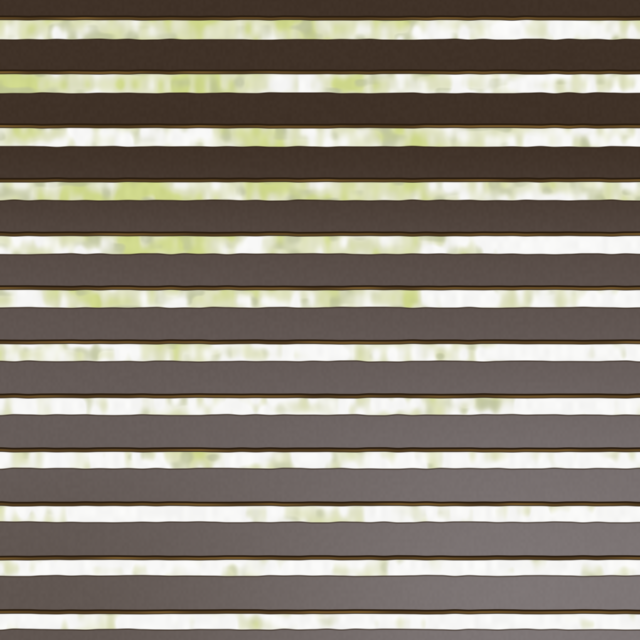
Reproduce this texture procedurally as a WebGL 1 fragment shader.

```glsl
precision highp float;
// Horizontal window blind: dark slats with a thin brown lower rim, and bright
// blurred foliage in the gaps. Each slat is a band in a repeated row coordinate;
// foliage is layered value noise; slat colour follows broad light gradients.

#define PITCH 0.0838        // slat spacing
#define FIRST_EDGE 0.0612   // top edge of the first full slat, from the top
#define SLAT_TOP 0.645      // slat share of the pitch at the top
#define SLAT_BOTTOM 0.722   // slat share of the pitch at the bottom
#define RIM 0.085           // rim height as a share of the pitch
#define SOFTNESS 0.0017     // least edge blur
#define WOBBLE 0.022        // unevenness of slat edges
#define GRAIN 0.014         // slat surface grain

uniform vec2 u_resolution;

float hash(vec2 p) {
  return fract(sin(dot(p, vec2(127.1, 311.7))) * 4375.85);
}

float noise(vec2 p) {
  vec2 i = floor(p), f = fract(p);
  f = f * f * (3.0 - 2.0 * f);
  return mix(mix(hash(i), hash(i + vec2(1.0, 0.0)), f.x),
             mix(hash(i + vec2(0.0, 1.0)), hash(i + vec2(1.0, 1.0)), f.x), f.y);
}

// Overexposed leaves: greener at upper left, whiter at right and below.
vec3 foliage(vec2 p) {
  float broad = noise(p * vec2(7.0, 13.0) + 3.0);
  float clump = noise(p * vec2(25.0, 38.0) + 17.0);
  float streak = noise(p * vec2(80.0, 45.0) + 41.0);
  float leaf = 0.36 * broad + 0.36 * clump + 0.28 * streak;
  leaf += mix(0.16, -0.13, p.y) - 0.13 * smoothstep(0.5, 0.8, p.x);

  vec3 white = vec3(0.985, 0.985, 0.98);
  vec3 paleGreen = vec3(0.89, 0.90, 0.77);
  vec3 yellowGreen = vec3(0.82, 0.86, 0.53);
  vec3 greyGreen = vec3(0.73, 0.75, 0.62);
  vec3 color = mix(white, paleGreen, smoothstep(0.38, 0.62, leaf));
  color = mix(color, yellowGreen, 0.85 * smoothstep(0.58, 0.82, leaf));
  float shade = noise(p * vec2(48.0, 70.0) + 73.0);
  float shadeMask = smoothstep(0.55, 0.9, shade) * smoothstep(0.38, 0.65, leaf);
  color = mix(color, greyGreen, 0.6 * shadeMask);
  return color - 0.035 * noise(p * vec2(110.0, 60.0));
}

// Brown in shadow above, turning to lit grey below, brightest at lower right.
vec3 slatSurface(vec2 p) {
  vec3 color = mix(vec3(0.25, 0.195, 0.155), vec3(0.355, 0.31, 0.29),
                   smoothstep(0.2, 0.45, p.y));
  color = mix(color, vec3(0.425, 0.39, 0.385), smoothstep(0.38, 0.72, p.y));
  float lower = smoothstep(0.45, 0.95, p.y);
  color += lower * mix(vec3(-0.05, -0.055, -0.07), vec3(0.07, 0.075, 0.08),
                       smoothstep(0.0, 0.85, p.x));
  float grain = noise(p * vec2(260.0, 200.0)) - 0.5;
  return color + GRAIN * grain;
}

void main() {
  vec2 p = gl_FragCoord.xy / u_resolution;
  p.y = 1.0 - p.y;

  // Row coordinate centred on each slat
  float width = mix(SLAT_TOP, SLAT_BOTTOM, p.y);
  float row = (p.y - FIRST_EDGE) / PITCH - 0.5 * width + 0.5;
  float id = floor(row);
  float offset = fract(row) - 0.5;
  float wobble = WOBBLE * (noise(vec2(p.x * 45.0, id * 5.0 + 9.0)) - 0.5);
  float fromTop = 0.5 * width + offset + wobble;
  float fromBottom = 0.5 * width - offset + 0.6 * wobble;
  float blur = max(SOFTNESS, 1.0 / u_resolution.y) / PITCH;

  // Slat face with a thin dark upper edge
  vec3 darkBrown = vec3(0.17, 0.12, 0.07);
  vec3 rimBrown = vec3(0.45, 0.34, 0.17);
  vec3 slat = slatSurface(p);
  slat = mix(slat, darkBrown, 0.6 * (1.0 - smoothstep(0.0, 0.04, fromTop)));

  // Lower rim: dark line, brown streak of varying strength, dark edge
  float rim = fromBottom / RIM;
  float streak = smoothstep(0.0, 0.3, rim) * (1.0 - smoothstep(0.45, 0.8, rim));
  streak *= 0.45 + 0.55 * noise(vec2(p.x * 16.0, id * 3.0 + 5.0));
  vec3 rimColor = mix(darkBrown, rimBrown, streak);
  slat = mix(rimColor, slat, smoothstep(0.8, 1.2, rim));

  float cover = smoothstep(-blur, blur, min(fromTop, fromBottom));
  gl_FragColor = vec4(mix(foliage(p), slat, cover), 1.0);
}
```
